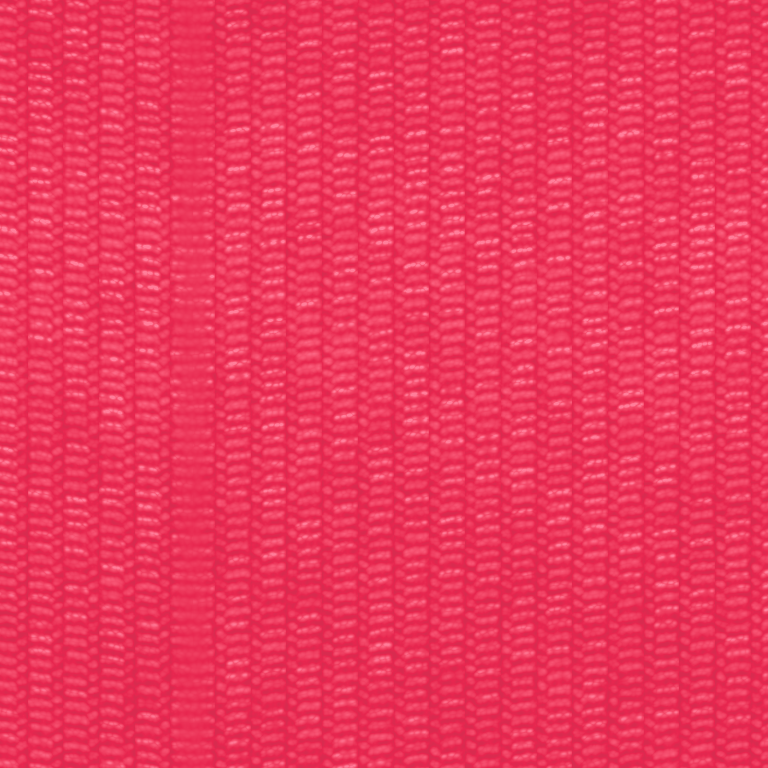
A three.js fragment shader for this texture:

```glsl
// Woven red webbing: columns of wide rounded stitches parted by narrow columns
// of small knots, folded about a soft vertical seam so the rows form a shallow V.
// Height comes from repeated cells, cellular grain and sines, then a colour ramp.
#define SEAM_X 0.251
#define FIRST_RIB 0.029
#define COLUMNS 21.5
#define ROWS 59.0
#define ROW_SLOPE 0.125
#define KNOT_WIDTH 0.27
#define ROW_WOBBLE 0.05
#define GRAIN 0.34
#define GLINT 0.62
#define SHEEN 0.12

varying vec2 vUv;

const vec3 SHADOW = vec3(0.85, 0.17, 0.308);
const vec3 RED = vec3(0.908, 0.15, 0.308);
const vec3 ROSE = vec3(0.93, 0.22, 0.358);
const vec3 PINK = vec3(0.97, 0.33, 0.45);
const vec3 SHINE = vec3(1.0, 0.49, 0.60);

float hash(vec2 p) {
  p = fract(p * vec2(0.1031, 0.1137));
  p += dot(p, p.yx + 33.33);
  return fract((p.x + p.y) * p.x * 7.13);
}

// Distance to the nearest scattered point, about 0 to 1
float cellular(vec2 p) {
  vec2 cell = floor(p);
  float nearest = 2.0;
  for (int j = -1; j <= 1; j++) {
    for (int i = -1; i <= 1; i++) {
      vec2 id = cell + vec2(float(i), float(j));
      vec2 point = id + vec2(hash(id), hash(id + 57.0));
      nearest = min(nearest, length(p - point));
    }
  }
  return nearest;
}

// Soft pulse rising around a and falling around b
float band(float x, float a, float b, float soft) {
  return smoothstep(a - soft, a + soft, x) * (1.0 - smoothstep(b - soft, b + soft, x));
}

float ramp(float a, float b, float t) {
  return clamp((t - a) / (b - a), 0.0, 1.0);
}

vec3 threadColour(float t) {
  vec3 c = mix(SHADOW, RED, ramp(0.0, 0.2, t));
  c = mix(c, ROSE, ramp(0.2, 0.42, t));
  c = mix(c, PINK, ramp(0.42, 0.8, t));
  return mix(c, SHINE, ramp(0.8, 1.25, t));
}

void main() {
  // Mirrored weave coordinates; the rows bend smoothly at the fold
  float side = step(SEAM_X, vUv.x);
  float fold = abs(vUv.x - SEAM_X);
  float seam = 1.0 - smoothstep(0.008, 0.03, fold);
  float across = (fold - FIRST_RIB) * COLUMNS;
  float column = floor(across);
  float u = fract(across);
  float v = (vUv.y - ROW_SLOPE * sqrt(fold * fold + 0.0002)) * ROWS;
  v += ROW_WOBBLE * (sin(vUv.y * 31.0 + column * 1.3) + sin(vUv.y * 83.0 + column * 2.1));

  // Wide stitches, slightly arched, each with its own ends and brightness
  float middle = 0.5 + 0.5 * KNOT_WIDTH;
  float arch = v + 0.6 * (u - middle) * (u - middle) * (1.0 - seam);
  vec2 stitchId = vec2(column + 40.0 * side + 5.0, floor(arch) + 9.0);
  float tone = hash(stitchId);
  float f = fract(arch);
  float ends = band(u, KNOT_WIDTH + 0.07 * hash(stitchId + 13.0),
                    0.99 - 0.08 * hash(stitchId + 29.0), 0.09);
  ends = mix(ends, 0.7, seam);
  float body = band(f, 0.27, 0.82, 0.22) * (0.72 + 0.45 * f);
  float stitch = body * ends * mix(0.7, 1.0, tone);

  // Sparse specks of shine along the upper part of a stitch
  float grain = cellular(vec2(vUv.x * 115.0, v * 2.4) + 11.0);
  float shineLine = exp(-pow((f - 0.62) / 0.17, 2.0)) * ends;
  float glint = shineLine * smoothstep(0.15, 1.0, hash(stitchId + 71.0))
              * (1.0 - smoothstep(0.15, 0.7, grain));

  // Small knots, half a row out of step, beside a thin dark groove
  float knotRow = v + 0.5;
  float knotTone = hash(vec2(column + 40.0 * side + 90.0, floor(knotRow) + 3.0));
  vec2 knotOffset = vec2((u - 0.6 * KNOT_WIDTH) / 0.2, (fract(knotRow) - 0.5) / 0.46);
  knotOffset.x += 0.4 * knotOffset.y;
  float knot = (1.0 - smoothstep(0.2, 1.08, length(knotOffset)))
             * mix(0.6, 1.0, knotTone) * (1.0 - seam);
  float groove = band(u, -0.03, 0.035, 0.035) * (1.0 - seam);

  // Broad sheen above the middle, mottled by slow crossing waves
  float sheen = exp(-pow((vUv.y - 0.64) / 0.3, 2.0));
  float mottle = sin(vUv.x * 23.0 + 7.0 * vUv.y) * sin(vUv.y * 19.0 - 5.0 * vUv.x)
               + 0.7 * sin(vUv.x * 51.0 - vUv.y * 13.0) * sin(vUv.y * 43.0 + vUv.x * 9.0);

  float height = 0.06 + 0.64 * max(stitch, 0.95 * knot) - 0.06 * groove;
  height += GLINT * glint * (0.7 + 0.6 * sheen);
  height += GRAIN * (0.48 - grain) + SHEEN * sheen + 0.035 * mottle;
  height = mix(height, 0.40 + 0.5 * (height - 0.40), seam);

  gl_FragColor = vec4(threadColour(height), 1.0);
}
```
